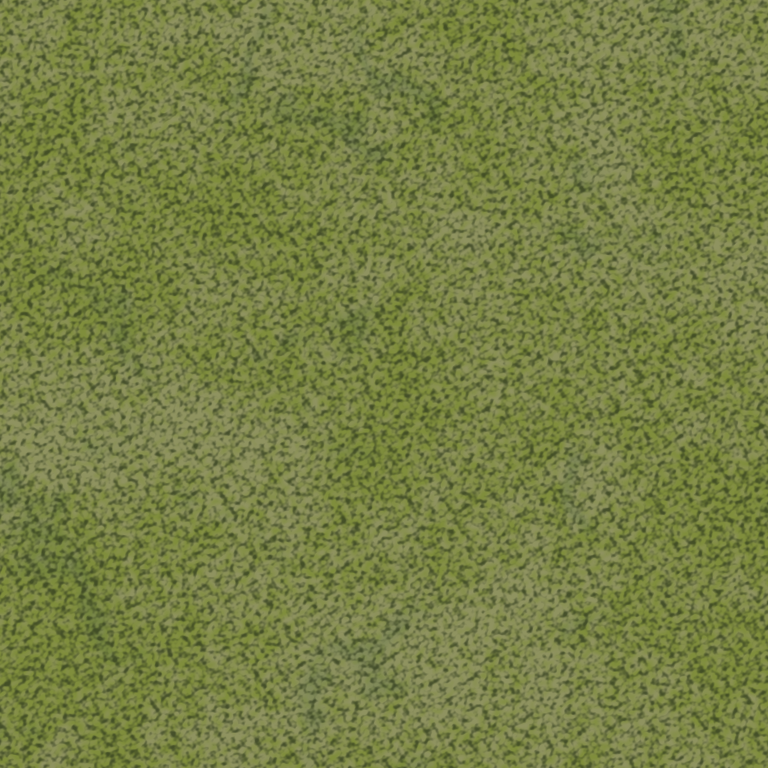
Reproduce this texture procedurally as a three.js fragment shader.

```glsl
varying vec2 vUv;

const vec3 DRY_GRASS = vec3(0.560, 0.575, 0.375);
const vec3 LUSH_GRASS = vec3(0.500, 0.555, 0.235);
const vec3 DEEP_SHADE = vec3(0.205, 0.250, 0.125);
const vec3 COOL_MOSS = vec3(0.370, 0.460, 0.290);

float hash(vec2 cell) {
  vec3 q = fract(vec3(cell.xyx) * 0.1031);
  q += dot(q, q.yzx + 33.33);
  return fract((q.x + q.y) * q.z);
}

float cornerSlope(vec2 cell, vec2 offset) {
  float angle = 6.2832 * hash(cell);
  return dot(vec2(cos(angle), sin(angle)), offset);
}

float gradientNoise(vec2 p) {
  vec2 cell = floor(p);
  vec2 f = fract(p);
  vec2 w = f * f * f * (f * (f * 6.0 - 15.0) + 10.0);
  vec2 e = vec2(1.0, 0.0);
  float low = mix(cornerSlope(cell, f), cornerSlope(cell + e, f - e), w.x);
  float high = mix(cornerSlope(cell + e.yx, f - e.yx),
                   cornerSlope(cell + e.xx, f - e.xx), w.x);
  return mix(low, high, w.y);
}

float fbm(vec2 p, float gain) {
  float sum = 0.0;
  float weight = 1.0;
  for (int i = 0; i < 4; i++) {
    sum += weight * gradientNoise(p);
    p = mat2(1.6, 1.2, -1.2, 1.6) * p + 17.3;
    weight *= gain;
  }
  return sum;
}

// Blade clumps, slightly stretched along a rising diagonal
vec2 alongBlades(vec2 p, float angle, float stretch) {
  float c = cos(angle);
  float s = sin(angle);
  return vec2((c * p.x + s * p.y) / stretch, c * p.y - s * p.x);
}

// Thin broken bands that fade in and out
float mossBands(vec2 p) {
  float ridge = 1.0 - smoothstep(0.0, 0.12, abs(fbm(p * 3.0 + 4.7, 0.5)));
  float presence = smoothstep(-0.05, 0.45, fbm(p * 5.0 + 31.0, 0.7));
  return ridge * presence;
}

void main() {
  vec2 bladeUv = alongBlades(vUv, 0.6, 1.15);

  // Broad patches of lush, dry and mossy turf
  float patches = fbm(vUv * 3.6 + 9.0, 0.75);
  float bands = mossBands(vUv);
  float mottling = gradientNoise(vUv * 38.0 + 5.0);
  float lushness = smoothstep(-0.9, 0.9, patches + 0.6 * mottling);

  // Fine grain with soft dark gaps between the blades
  float coarse = gradientNoise(bladeUv * 122.0 + 40.0);
  float fine = gradientNoise(bladeUv * 205.0 + 90.0);
  float hueGrain = gradientNoise(bladeUv * 105.0 + 200.0);
  float density = 0.07 * patches + 0.14 * mottling + 0.1 * bands;
  float depth = coarse + 0.75 * fine + density;
  float gaps = smoothstep(-0.3, 0.82, depth);

  vec3 color = mix(DRY_GRASS, LUSH_GRASS, clamp(lushness + 0.9 * hueGrain, 0.0, 1.0));
  color = mix(color, COOL_MOSS, 0.3 * bands);
  color = mix(color, DEEP_SHADE, 0.8 * gaps);

  gl_FragColor = vec4(color, 1.0);
}
```
